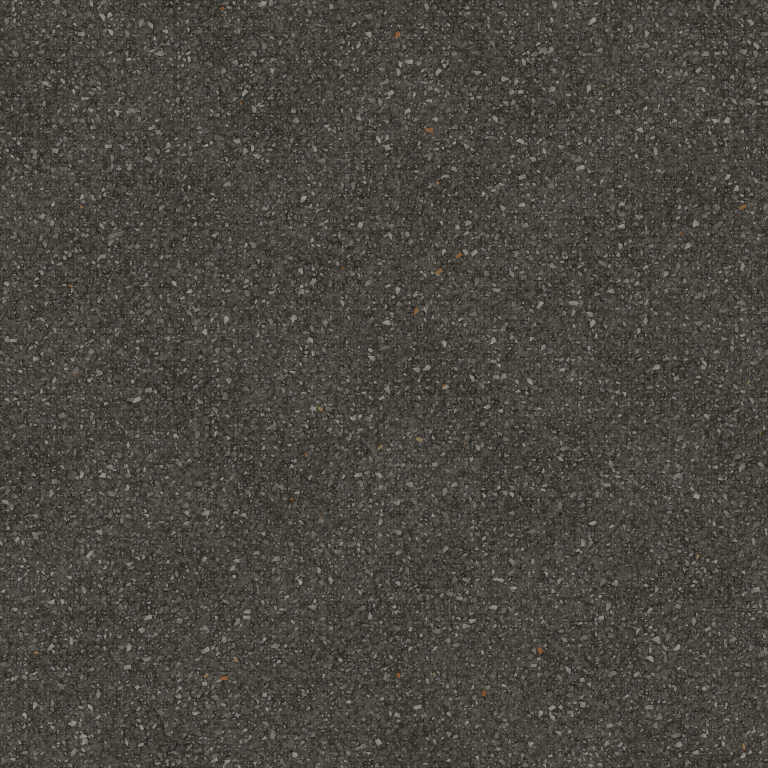
A Shadertoy shader for this texture:

```glsl
// Worn asphalt: angular grey stone chips of several sizes set in dark gritty bitumen.

const float TAU = 6.2831853;

// Three random values per cell
vec3 hash3(vec2 cell, float seed) {
    uvec3 v = uvec3(cell, seed) * 1664525u + 1013904223u;
    v.x += v.y * v.z; v.y += v.z * v.x; v.z += v.x * v.y;
    v ^= v >> 16u;
    v.x += v.y * v.z; v.y += v.z * v.x; v.z += v.x * v.y;
    return vec3(v & 65535u) / 65535.0;
}

// Wrapped cellular noise with softened borders, 0 to 1
float grit(vec2 uv, float count, float seed) {
    vec2 p = uv * count;
    float sum = 0.0, total = 0.0;
    for (int y = -1; y <= 1; y++)
    for (int x = -1; x <= 1; x++) {
        vec2 o = vec2(x, y);
        vec3 h = hash3(mod(floor(p) + o, count), seed);
        vec2 q = fract(p) - o - h.yz;
        float weight = exp(-12.0 * dot(q, q));
        sum += h.x * weight;
        total += weight;
    }
    return sum / total;
}

// Grey with the warm cast of the bitumen
vec3 warmGrey(float tone) {
    return tone + vec3(0.015, 0.0, -0.024);
}

// Scatters convex chips over the ground, one at most per cell
vec3 addChips(vec3 ground, vec2 uv, float count, float density, float size,
              vec2 tones, float tinted, float seed) {
    vec2 p = uv * count;
    float soft = max(0.6 / iResolution.y, 0.0009);
    for (int y = -1; y <= 1; y++)
    for (int x = -1; x <= 1; x++) {
        vec2 o = vec2(x, y);
        vec2 cell = mod(floor(p) + o, count);
        vec3 place = hash3(cell, seed);
        if (place.x > density) continue;
        vec3 kind = hash3(cell, seed + 1.0);
        vec3 look = hash3(cell, seed + 2.0);
        vec2 q = fract(p) - o - 0.2 - 0.6 * place.yz;
        float radius = size * mix(0.5, 1.0, kind.x);

        // Uneven polygon cut by six half planes
        float d = -1.0;
        for (float i = 0.0; i < 6.0; i++) {
            float a = TAU * (i + 0.7 * fract(kind.y * 7.0 + i * 0.618) + kind.z) / 6.0;
            float reach = radius * (0.72 + 0.28 * sin(i * 2.4 + kind.z * 40.0));
            d = max(d, dot(q, vec2(cos(a), sin(a))) - reach);
        }
        d /= count;

        // Stone colour with a slight tilt of light, rarely rust or tan
        float tone = mix(tones.x, tones.y, look.x * look.x);
        tone += 0.07 * dot(q, cos(TAU * look.y + vec2(0.0, 1.6))) / radius;
        vec3 stone = warmGrey(tone);
        if (look.z < tinted) stone = mix(vec3(0.52, 0.31, 0.17), vec3(0.52, 0.45, 0.33), look.y);

        // Dark bitumen rim, then the chip
        ground *= 1.0 - 0.16 * (1.0 - smoothstep(0.0, 0.0022, d));
        ground = mix(stone, ground, smoothstep(-soft, soft, d));
    }
    return ground;
}

void mainImage(out vec4 fragColor, in vec2 fragCoord) {
    vec2 uv = fragCoord / iResolution.xy;

    // Gritty bitumen
    float fine = grit(uv, 280.0, 1.0);
    float coarse = grit(uv, 120.0, 2.0);
    vec3 color = warmGrey(0.265 + 0.15 * (fine - 0.5) + 0.05 * (coarse - 0.5));

    // Chips from sand to gravel
    color = addChips(color, uv, 230.0, 0.62, 0.52, vec2(0.29, 0.50), 0.0, 10.0);
    color = addChips(color, uv, 136.0, 0.55, 0.50, vec2(0.29, 0.54), 0.002, 20.0);
    color = addChips(color, uv, 80.0, 0.32, 0.46, vec2(0.33, 0.54), 0.012, 30.0);

    // Surface roughness and faint broad patches
    color += 0.05 * (grit(uv, 256.0, 3.0) - 0.5);
    vec2 w = TAU * uv;
    color += 0.006 * (sin(3.0 * w.x + 2.0 * sin(2.0 * w.y)) + sin(4.0 * w.y + 2.0 * sin(3.0 * w.x + 1.0)));

    fragColor = vec4(color, 1.0);
}
```
